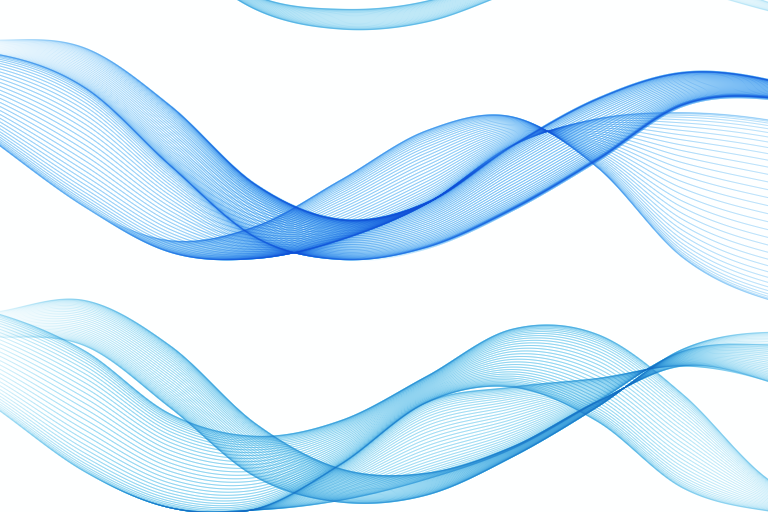
This background is drawn by a WebGL 1 fragment shader. Its source:

```glsl
precision highp float;
// Flowing ribbons of fine blue and teal lines on white.
// Each ribbon blends line by line between two spline edges; the summed ink
// density is turned into colour by exponential absorption.

uniform vec2 u_resolution;

const float PI = 3.14159265;
const float LINES = 36.0;
const float LINE_WIDTH = 0.0018;
const float MAX_DENSITY = 1.25;
const vec3 PAPER = vec3(0.995, 1.0, 1.0);
const vec3 BLUE_ABSORPTION = vec3(2.3, 0.95, 0.14);
const vec3 TEAL_ABSORPTION = vec3(2.15, 0.72, 0.23);

// Catmull-Rom weights for four knot distances
vec4 knotWeight(vec4 d) {
  d = abs(d);
  vec4 inner = (1.5 * d - 2.5) * d * d + 1.0;
  vec4 outer = ((2.5 - 0.5 * d) * d - 4.0) * d + 2.0;
  return mix(inner, outer, step(1.0, d)) * step(d, vec4(2.0));
}

// Height at x, from twelve knots in hundredths of the canvas height
float splineHeight(float x, vec4 a, vec4 b, vec4 c) {
  vec4 d = x * 9.0 + 1.0 - vec4(0.0, 1.0, 2.0, 3.0);
  return 0.01 * (dot(a, knotWeight(d)) + dot(b, knotWeight(d - 4.0))
       + dot(c, knotWeight(d - 8.0)));
}

// Edge curve as (height, slope)
vec2 edge(float x, vec4 a, vec4 b, vec4 c) {
  const float e = 0.002;
  float rise = splineHeight(x + e, a, b, c) - splineHeight(x - e, a, b, c);
  float slope = rise / (2.0 * e) * u_resolution.y / u_resolution.x;
  return vec2(splineHeight(x, a, b, c), slope);
}

// Smooth coverage of one thin line
float stroke(float y, vec2 curve, float width, float pixel) {
  float reach = max(width, pixel);
  float d = abs(y - curve.x) * inversesqrt(1.0 + curve.y * curve.y);
  return max(0.0, 1.0 - d / reach) * width / reach;
}

// Lines between two edges, gathered towards both edges
float ribbon(float y, vec2 first, vec2 last, float pixel) {
  float sum = 0.0;
  for (float i = 0.0; i < LINES; i++) {
    float t = 0.5 - 0.5 * cos(PI * i / (LINES - 1.0));
    sum += stroke(y, mix(first, last, t), LINE_WIDTH, pixel);
  }
  return sum;
}

// Ink density to transmitted light
vec3 transmit(float density, vec3 absorption) {
  float s = MAX_DENSITY * (1.0 - exp(-density / MAX_DENSITY));
  return exp(-s * absorption);
}

float blueWave(float x, float y, float pixel) {
  vec2 crest = edge(x, vec4(90.3, 92.2, 90.6, 79.3),
    vec4(63.9, 57.1, 60.4, 71.5), vec4(80.7, 85.8, 84.4, 78.6));
  vec2 keel = edge(x, vec4(89.3, 89.3, 82.8, 67.6),
    vec4(53.6, 49.3, 51.7, 59.1), vec4(68.8, 79.5, 80.9, 76.6));
  vec2 fold = edge(x, vec4(84.4, 71.5, 59.5, 50.7),
    vec4(49.5, 53.2, 60.2, 71.5), vec4(76.8, 78.0, 76.6, 72.7));
  vec2 arch = edge(x, vec4(84.4, 71.5, 59.5, 53.0),
    vec4(55.8, 64.9, 74.5, 77.2), vec4(67.3, 49.7, 41.5, 39.6));

  float body = 0.38 * smoothstep(-0.06, 0.35, x);
  float veil = 0.3 * smoothstep(0.12, 0.36, x) * (1.0 - 0.5 * smoothstep(0.7, 1.0, x));
  float leftFill = 0.27 * (1.0 - smoothstep(0.36, 0.56, x));
  float shade = 0.38 * smoothstep(0.2, 0.38, x) * (1.0 - smoothstep(0.54, 0.66, x));

  float ink = body * ribbon(y, crest, keel, pixel);
  ink += veil * ribbon(y, arch, fold, pixel);
  ink += leftFill * ribbon(y, keel, fold, pixel);
  ink += shade * ribbon(y, crest, fold, pixel);
  ink += 0.7 * smoothstep(0.15, 0.5, x) * stroke(y, crest, 0.003, pixel);
  ink += smoothstep(0.45, 0.7, x) * stroke(y, keel, 0.005, pixel);
  return ink;
}

float tealWave(float x, float y, float pixel) {
  vec2 crest = edge(x, vec4(35.7, 39.2, 41.3, 32.4),
    vec4(17.2, 8.4, 7.6, 12.7), vec4(21.6, 28.5, 25.5, 18.1));
  vec2 keel = edge(x, vec4(32.7, 34.1, 32.4, 20.3),
    vec4(6.8, 1.9, 3.3, 10.7), vec4(20.5, 31.8, 35.1, 32.7));
  vec2 arch = edge(x, vec4(41.5, 38.6, 31.4, 19.1),
    vec4(14.8, 17.9, 26.5, 35.7), vec4(34.7, 23.0, 6.4, -1.4));
  vec2 archBase = edge(x, vec4(31.8, 19.7, 7.8, 0.8),
    vec4(0.6, 9.4, 21.4, 24.4), vec4(17.7, 4.7, 0.2, -0.4));
  vec2 innerTop = edge(x, vec4(31.8, 19.7, 7.8, 0.8),
    vec4(0.6, 9.4, 21.4, 24.4), vec4(26.1, 28.5, 25.5, 18.1));
  vec2 innerBase = edge(x, vec4(31.8, 19.7, 7.8, 0.8),
    vec4(0.4, 2.3, 6.4, 12.3), vec4(21.6, 31.4, 32.7, 30.8));
  vec2 topBase = edge(x, vec4(148.7, 139.0, 123.4, 109.7),
    vec4(98.1, 94.3, 95.7, 101.6), vec4(107.8, 102.7, 97.9, 94.2));
  vec2 topInner = edge(x, vec4(148.7, 139.0, 125.3, 111.7),
    vec4(100.8, 98.2, 99.8, 105.8), vec4(111.7, 106.8, 99.6, 96.1));

  float fadeRight = 1.0 - 0.65 * smoothstep(0.72, 1.0, x);
  float ink = 0.3 * smoothstep(-0.05, 0.3, x) * fadeRight * ribbon(y, crest, keel, pixel);
  ink += 0.32 * smoothstep(-0.12, 0.2, x) * fadeRight * ribbon(y, arch, archBase, pixel);
  ink += 0.25 * smoothstep(0.1, 0.45, x) * fadeRight * ribbon(y, innerTop, innerBase, pixel);
  ink += 0.14 * (1.0 - 0.8 * smoothstep(0.7, 0.8, x)) * ribbon(y, topBase, topInner, pixel);
  return ink;
}

void main() {
  vec2 p = gl_FragCoord.xy / u_resolution;
  float pixel = 1.0 / u_resolution.y;
  vec3 color = PAPER * transmit(blueWave(p.x, p.y, pixel), BLUE_ABSORPTION);
  color *= transmit(tealWave(p.x, p.y, pixel), TEAL_ABSORPTION);
  gl_FragColor = vec4(color, 1.0);
}
```
